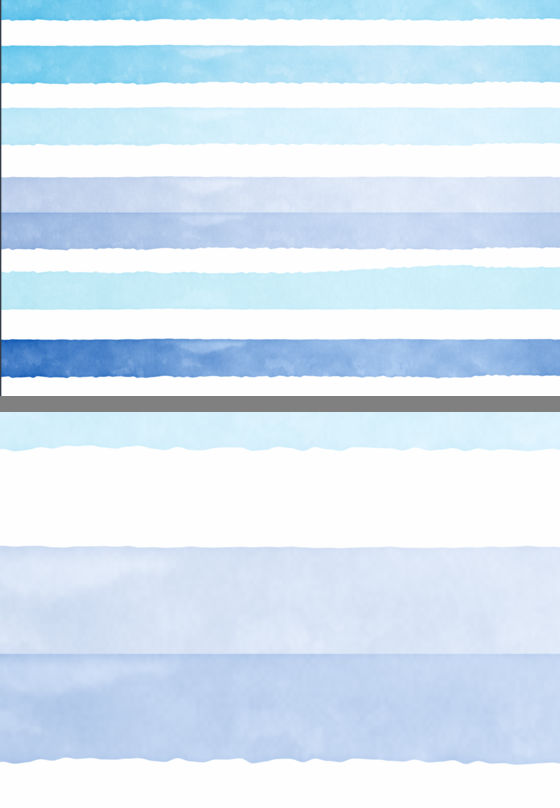
Top, the full canvas; bottom, a detail of the centre.
Write a Shadertoy shader that draws this pattern.

```glsl
const int STRIPES = 7;

// Top and bottom of each stripe, as fractions of the height from the top
const vec2 SPAN[STRIPES] = vec2[](
    vec2(-0.05, 0.048), vec2(0.115, 0.208), vec2(0.272, 0.363), vec2(0.447, 0.56),
    vec2(0.537, 0.626), vec2(0.686, 0.781), vec2(0.857, 0.949));

// Dense pigment, mostly on the left
const vec3 DENSE[STRIPES] = vec3[](
    vec3(0.40, 0.77, 0.92), vec3(0.46, 0.80, 0.93), vec3(0.75, 0.91, 0.97), vec3(0.74, 0.81, 0.92),
    vec3(0.61, 0.72, 0.88), vec3(0.74, 0.91, 0.96), vec3(0.22, 0.46, 0.76));

// Diluted pigment, mostly on the right
const vec3 DILUTE[STRIPES] = vec3[](
    vec3(0.69, 0.89, 0.97), vec3(0.75, 0.90, 0.97), vec3(0.86, 0.95, 0.99), vec3(0.87, 0.91, 0.97),
    vec3(0.78, 0.85, 0.95), vec3(0.81, 0.94, 0.98), vec3(0.60, 0.74, 0.91));

float hash(vec2 cell) {
    uvec2 q = uvec2(ivec2(cell)) * uvec2(1597334673u, 3812015801u);
    uint n = (q.x ^ q.y) * 1597334673u;
    n = (n ^ (n >> 15)) * 2246822519u;
    return float((n ^ (n >> 13)) >> 8) / 16777216.0;
}

float noise(vec2 p) {
    vec2 i = floor(p), f = fract(p);
    f = f * f * (3.0 - 2.0 * f);
    return mix(mix(hash(i), hash(i + vec2(1, 0)), f.x),
               mix(hash(i + vec2(0, 1)), hash(i + vec2(1, 1)), f.x), f.y);
}

float fbm(vec2 p) {
    float sum = 0.0, amp = 0.5;
    for (int i = 0; i < 5; i++) {
        sum += amp * noise(p);
        p = p * 2.03 + 17.0;
        amp *= 0.5;
    }
    return sum;
}

// Ragged offset of a brushed edge
float wobble(float x, float seed) {
    return 0.012 * (fbm(vec2(x * 7.0, seed)) - 0.48) + 0.005 * (noise(vec2(x * 95.0, seed)) - 0.5);
}

// Share of water in the paint; t runs from 0 to 1 down the stripe
float dilution(float x, float t, vec2 p) {
    float wash = smoothstep(-0.05, 0.68, x) - 0.35 * smoothstep(0.87, 0.98, x);
    float bloomDepth = 0.5 - 6.0 * abs(x - 0.37) + 0.7 * (fbm(p * 22.0) - 0.5);
    float bloom = smoothstep(-0.08, 0.1, bloomDepth - t) * smoothstep(0.0, 0.15, t);
    float blotches = fbm(p * vec2(15.0, 20.0)) - 0.48;
    float specks = smoothstep(0.57, 0.72, fbm(p * 34.0 + 5.0)) * smoothstep(0.2, 0.8, t);
    return wash + 0.3 * bloom + 0.65 * blotches * (1.2 - 0.6 * x) + 0.3 * specks * (1.0 - 0.7 * x);
}

void mainImage(out vec4 fragColor, in vec2 fragCoord) {
    float px = 1.0 / iResolution.y;
    float x = fragCoord.x / iResolution.x;
    vec2 p = vec2(fragCoord.x * px, 1.0 - fragCoord.y * px);
    vec3 color = vec3(0.995, 0.997, 0.997);

    // Paper tooth, drawn out slightly along the vertical
    float grain = noise(p * vec2(290.0, 210.0)) + 0.6 * noise(p * vec2(130.0, 60.0)) - 0.8;

    for (int i = 0; i < STRIPES; i++) {
        float top = SPAN[i].x, bottom = SPAN[i].y;
        bool flipped = i == 5;
        float t = (p.y - top) / (bottom - top);

        // One edge is ragged, the other nearly straight; the overlapping stripe starts clean
        float rough = wobble(p.x, 3.5) + 0.3 * wobble(p.x, float(i) + 20.5)
                    + 0.004 * (1.0 - smoothstep(0.26, 0.29, x));
        float smoothEdge = 0.35 * wobble(p.x, 9.5);
        if (flipped) {
            top -= rough + 0.016 * smoothstep(0.5, 0.82, x) - 0.004;
            bottom += smoothEdge;
            t = 1.0 - t;
        } else {
            top += i == 4 ? 0.0 : smoothEdge;
            bottom += rough;
        }

        float inside = min(p.y - top, bottom - p.y);
        float cover = smoothstep(-px, px, inside);
        float water = dilution(x, t, vec2(p.x, t * 0.095 + (flipped ? 3.0 : 0.0)));
        vec3 paint = mix(DENSE[i], DILUTE[i], clamp(water, -0.2, 1.25));

        // Pigment gathers at the drying edge
        paint -= (1.0 - paint) * 0.22 * exp(-max(inside, 0.0) * 320.0);
        paint += grain * 0.045 * (1.2 - paint);
        color = mix(color, paint, cover);
    }

    // Thin dark line along the left side
    color = mix(vec3(0.2, 0.23, 0.28), color, smoothstep(0.0015, 0.0015 + 1.5 * px, p.x));
    fragColor = vec4(clamp(color, 0.0, 1.0), 1.0);
}
```
